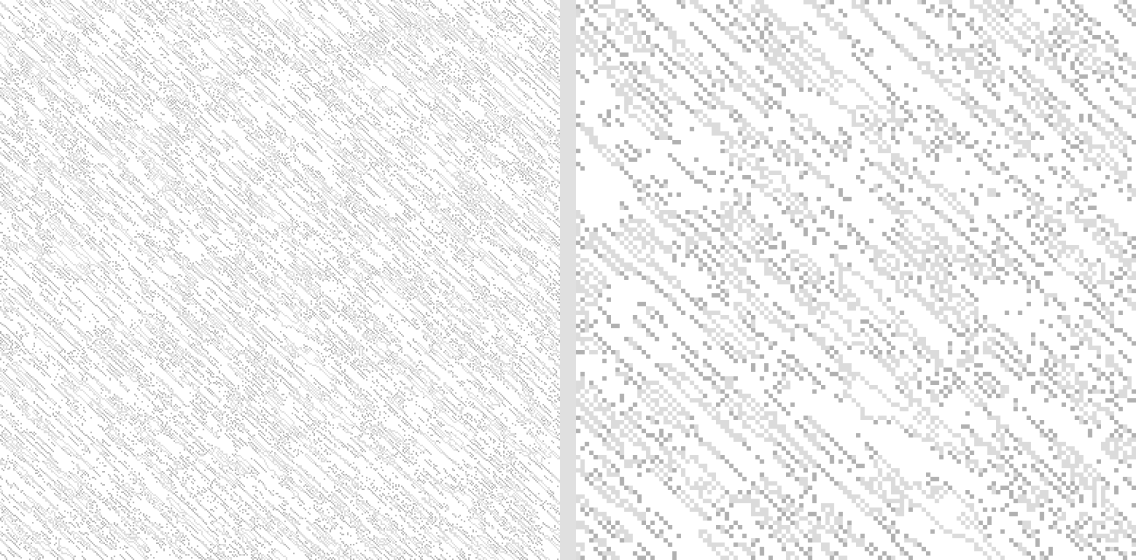
Left: the whole. Right: its middle third, enlarged.
A WebGL 1 fragment shader for this texture:

```glsl
precision highp float;
uniform vec2 u_resolution;

const float GRID = 384.0;            // grain cells across the canvas
const float STREAK_ANGLE = -0.74;    // radians, falling to the right
const vec2 STREAK_SIZE = vec2(16.0, 1.1);  // length and width in cells
const float BLOB_SIZE = 4.5;
const float PATCH_SIZE = 14.0;
const float STREAK_WEIGHT = 3.6;
const float BLOB_WEIGHT = 1.1;
const float GRAIN_MIN = 0.5;
const float GRAIN_MAX = 2.6;
const float THRESHOLD = 0.37;
const float PAPER = 1.0;
const float OUTLINE = 0.86;
const float SPECK = 0.69;

float hash(vec2 p) {
  vec3 q = fract(p.xyx * vec3(0.1031, 0.1030, 0.0973));
  q += dot(q, q.yzx + 33.33);
  return fract((q.x + q.y) * q.z);
}

float noise(vec2 p) {
  vec2 i = floor(p);
  vec2 f = fract(p);
  f = f * f * (3.0 - 2.0 * f);
  float low = mix(hash(i), hash(i + vec2(1.0, 0.0)), f.x);
  float high = mix(hash(i + vec2(0.0, 1.0)), hash(i + 1.0), f.x);
  return mix(low, high, f.y);
}

// 1 where a cell belongs to a raised island, else 0
float island(vec2 cell) {
  vec2 along = vec2(cos(STREAK_ANGLE), sin(STREAK_ANGLE));
  vec2 turned = vec2(dot(cell, along), dot(cell, vec2(-along.y, along.x)));
  float streak = noise(turned / STREAK_SIZE + 613.0) - 0.5;
  float blob = noise(cell / BLOB_SIZE + 217.0) - 0.5;
  float roughness = noise(cell / PATCH_SIZE + 91.0);
  float grain = (hash(cell + 1301.0) - 0.5) * mix(GRAIN_MIN, GRAIN_MAX, roughness);
  return step(THRESHOLD, STREAK_WEIGHT * streak + BLOB_WEIGHT * blob + grain);
}

// Island rims are light, thin streaks and lone specks are darker
float cellTone(vec2 cell) {
  if (island(cell) < 0.5) return PAPER;
  float neighbours = island(cell + vec2(1.0, 0.0)) + island(cell - vec2(1.0, 0.0))
                   + island(cell + vec2(0.0, 1.0)) + island(cell - vec2(0.0, 1.0));
  if (neighbours > 3.5) return PAPER;
  return neighbours < 1.5 ? SPECK : OUTLINE;
}

void main() {
  float cellsPerPixel = GRID / min(u_resolution.x, u_resolution.y);
  vec2 p = gl_FragCoord.xy * cellsPerPixel - 0.5;
  vec2 cell = floor(p);

  // Blend neighbouring cells over one pixel
  vec2 w = clamp((fract(p) - 0.5) / cellsPerPixel + 0.5, 0.0, 1.0);
  float low = mix(cellTone(cell), cellTone(cell + vec2(1.0, 0.0)), w.x);
  float high = mix(cellTone(cell + vec2(0.0, 1.0)), cellTone(cell + 1.0), w.x);
  gl_FragColor = vec4(vec3(mix(low, high, w.y)), 1.0);
}
```
